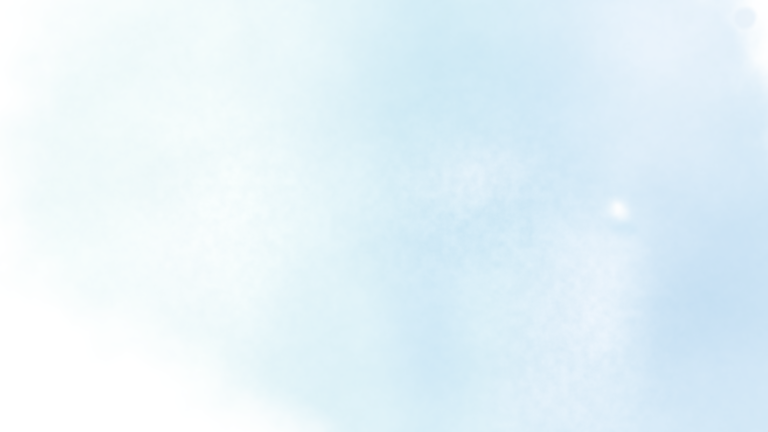
Give the GLSL for this background, as a Shadertoy shader.

```glsl
// Pale blue watercolour wash with ragged white paper edges and fine pigment grain
#define WARP 0.09
#define EDGE_ROUGHNESS 0.16
#define GRAIN_SCALE 62.0
#define GRAIN_AMOUNT 0.055
#define CLOUD_AMOUNT 0.035

const vec3 PAPER = vec3(1.0);
const vec3 MINT  = vec3(0.945, 0.982, 0.984);
const vec3 AQUA  = vec3(0.865, 0.945, 0.970);
const vec3 CYAN  = vec3(0.815, 0.920, 0.960);
const vec3 SKY   = vec3(0.785, 0.895, 0.960);
const vec3 BLUE  = vec3(0.790, 0.885, 0.955);
const vec3 PALE  = vec3(0.930, 0.960, 0.988);

float hash(vec2 p) {
    vec3 q = fract(vec3(p.xyx) * 0.1031);
    q += dot(q, q.yzx + 33.33);
    return fract((q.x + q.y) * q.z);
}

float noise(vec2 p) {
    vec2 i = floor(p), f = fract(p);
    f = f * f * (3.0 - 2.0 * f);
    return mix(mix(hash(i), hash(i + vec2(1, 0)), f.x),
               mix(hash(i + vec2(0, 1)), hash(i + vec2(1, 1)), f.x), f.y);
}

// Fractal noise centred on zero
float fbm(vec2 p) {
    float sum = 0.0, amp = 0.5;
    for (int i = 0; i < 5; i++) {
        sum += amp * (noise(p) - 0.5);
        p = mat2(1.6, 1.2, -1.2, 1.6) * p + 7.3;
        amp *= 0.5;
    }
    return sum;
}

// Soft elliptical falloff, one at the centre
float pool(vec2 p, vec2 centre, vec2 radius) {
    vec2 d = (p - centre) / radius;
    return exp(-dot(d, d));
}

void wash(inout vec3 col, vec2 p, vec2 centre, vec2 radius, vec3 pigment, float amount) {
    col = mix(col, pigment, amount * pool(p, centre, radius));
}

void mainImage(out vec4 fragColor, in vec2 fragCoord) {
    vec2 p = fragCoord / iResolution.y;
    float width = iResolution.x / iResolution.y;
    p.x *= 1.7778 / width;
    vec2 w = p + WARP * vec2(fbm(p * 5.0), fbm(p * 5.0 + 31.0));

    // Broad gradient from mint to blue
    vec3 col = mix(MINT, AQUA, smoothstep(0.48, 0.98, w.x));
    col = mix(col, vec3(0.85, 0.925, 0.972), smoothstep(1.0, 1.4, w.x));

    // Left washes
    wash(col, w, vec2(0.28, 0.60), vec2(0.14, 0.14), vec3(0.932, 0.975, 0.975), 0.5);
    wash(col, w, vec2(0.46, 0.43), vec2(0.16, 0.18), vec3(0.973, 0.990, 0.993), 0.7);
    wash(col, w, vec2(0.74, 0.64), vec2(0.13, 0.16), vec3(0.91, 0.965, 0.98), 0.4);
    wash(col, w, vec2(0.74, 0.18), vec2(0.15, 0.22), AQUA, 0.6);

    // Central washes
    wash(col, w, vec2(1.04, 0.82), vec2(0.22, 0.30), CYAN, 0.85);
    wash(col, w, vec2(1.27, 0.73), vec2(0.19, 0.20), SKY, 0.65);
    wash(col, w, vec2(1.29, 0.54), vec2(0.16, 0.12), SKY, 0.35);
    wash(col, w, vec2(1.00, 0.25), vec2(0.09, 0.26), SKY, 0.65);
    wash(col, w, vec2(1.08, 0.46), vec2(0.14, 0.09), SKY, 0.45);
    wash(col, w, vec2(1.11, 0.60), vec2(0.13, 0.07), PALE, 0.55);

    // Right washes
    wash(col, w, vec2(1.58, 0.92), vec2(0.24, 0.27), PALE, 0.85);
    wash(col, w, vec2(1.53, 0.62), vec2(0.12, 0.10), PALE, 0.45);
    float deep = pool(w, vec2(1.68, 0.30), vec2(0.30, 0.32)) * smoothstep(1.40, 1.54, w.x);
    col = mix(col, BLUE, 0.95 * deep);
    wash(col, w, vec2(1.37, 0.32), vec2(0.11, 0.18), PALE, 0.70);
    wash(col, w, vec2(1.30, 0.07), vec2(0.14, 0.11), PALE, 0.40);

    // Small bright bloom with pigment settled below it
    wash(col, w, vec2(1.435, 0.455), vec2(0.035, 0.018), SKY, 0.6);
    wash(col, w, vec2(1.424, 0.495), vec2(0.020, 0.020), PAPER, 0.95);

    // Cloudy mottling and grain, coarser where the wash dried unevenly
    float dry = 0.25 + 0.9 * pool(p, vec2(1.10, 0.52), vec2(0.22, 0.18))
              + 0.8 * pool(p, vec2(1.33, 0.20), vec2(0.18, 0.24))
              + 0.4 * pool(p, vec2(0.55, 0.50), vec2(0.20, 0.25));
    float grain = fbm(p * GRAIN_SCALE);
    float cloud = fbm(p * 7.0 + 12.0);
    col += (GRAIN_AMOUNT * dry * grain + CLOUD_AMOUNT * cloud) * vec3(1.3, 0.7, 0.4);

    // Bare paper along the left side and two corners
    float ragged = EDGE_ROUGHNESS * fbm(p * 9.0 + 3.0);
    float cover = smoothstep(-0.01, 0.22, p.y + 0.64 * p.x - 0.33 + ragged);
    cover *= smoothstep(-0.03, 0.15, p.x + ragged);
    cover *= smoothstep(0.0, 0.30, 0.6 * p.x + 1.0 - p.y + ragged);
    cover *= smoothstep(0.02, 0.16, 1.7778 - p.x + 0.35 * (1.0 - p.y) + ragged);
    col = mix(PAPER, col, cover);

    // Faint drop in the upper right corner
    float drop = length(p - vec2(1.725, 0.958)) + 0.3 * ragged;
    col = mix(col, vec3(0.89, 0.935, 0.975), 0.7 * (1.0 - smoothstep(0.018, 0.036, drop)));

    fragColor = vec4(clamp(col, 0.0, 1.0), 1.0);
}
```
